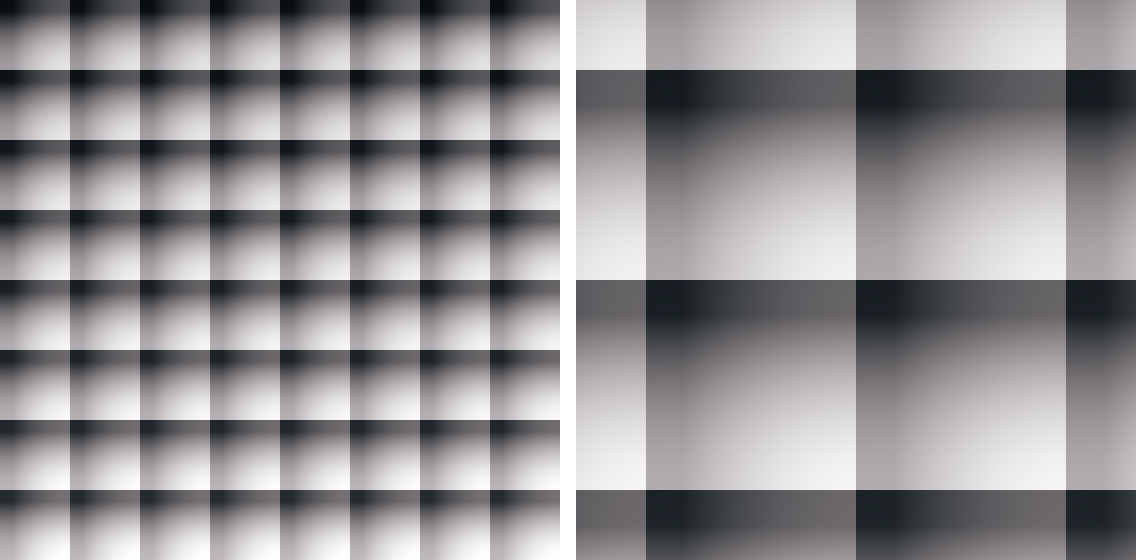
Left, the full canvas; right, a detail of the centre.
Write a WebGL 1 fragment shader that draws this pattern.

```glsl
precision highp float;
// Grid of softly shaded square tiles, dark at the top left and light at the bottom right.

uniform vec2 u_resolution;

const float TILES = 8.0;               // repeats across and down
const vec2 BAND = vec2(0.18, 0.17);    // flat dark strip at left and top, in tiles
const vec2 GAIN = vec2(0.28, 0.55);    // brightness gained rightward and downward
const float BAND_SLOPE = 0.05;         // faint rise inside the dark strip
const float BASE_TOP = 0.05;           // darkest tone at the top of the canvas
const float BASE_BOTTOM = 0.18;        // darkest tone at the bottom of the canvas
const vec3 COOL_TINT = vec3(-0.025, 0.0, 0.018);
const vec3 WARM_TINT = vec3(0.014, -0.008, 0.004);

// Flat strip followed by an ease-out climb, 0 to 1 along each axis
vec2 shadeRise(vec2 cell) {
  vec2 t = clamp((cell - BAND) / (1.0 - BAND), 0.0, 1.0);
  vec2 climb = 1.0 - (1.0 - t) * (1.0 - t);
  return mix(climb, cell, BAND_SLOPE);
}

// Filters the jump between neighbouring tiles over one pixel
vec2 smoothSeams(vec2 rise, vec2 cell, vec2 tilePixels) {
  vec2 nextTile = clamp(0.5 - (1.0 - cell) * tilePixels, 0.0, 1.0);
  vec2 previousTile = clamp(0.5 - cell * tilePixels, 0.0, 1.0);
  return mix(mix(rise, vec2(0.0), nextTile), vec2(1.0), previousTile);
}

// Bluish shadows, slightly mauve midtones, neutral highlights
vec3 toneColor(float tone) {
  vec3 tint = mix(COOL_TINT, WARM_TINT, smoothstep(0.15, 0.5, tone));
  tint *= 1.0 - 0.7 * smoothstep(0.6, 1.0, tone);
  return clamp(tone + tint, 0.0, 1.0);
}

void main() {
  vec2 uv = gl_FragCoord.xy / u_resolution;
  vec2 fromTop = vec2(uv.x, 1.0 - uv.y);
  vec2 cell = fract(fromTop * TILES);

  // Each tile's two ramps add up over a canvas-wide vertical gradient
  vec2 rise = smoothSeams(shadeRise(cell), cell, u_resolution / TILES);
  float base = mix(BASE_TOP, BASE_BOTTOM, fromTop.y);
  float tone = base + dot(rise, GAIN);

  gl_FragColor = vec4(toneColor(tone), 1.0);
}
```
